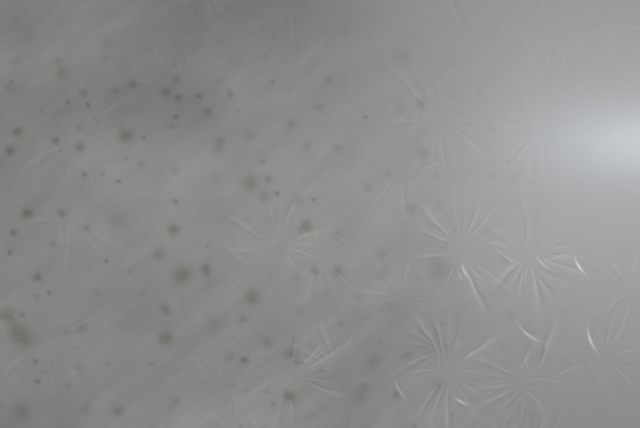
Write a WebGL 2 fragment shader that draws this texture.

```glsl
#version 300 es
precision highp float;
uniform vec2 u_resolution;
out vec4 fragColor;

const float TAU = 6.2831853;

vec3 hash3(vec2 p) {
  vec3 q = fract(p.xyx * vec3(0.1031, 0.1030, 0.0973));
  q += dot(q, q.yxz + 33.33);
  return fract((q.xxy + q.yzz) * q.zyx);
}

float noise(vec2 p) {
  vec2 i = floor(p), f = fract(p);
  f = f * f * (3.0 - 2.0 * f);
  float low = mix(hash3(i).x, hash3(i + vec2(1, 0)).x, f.x);
  float high = mix(hash3(i + vec2(0, 1)).x, hash3(i + vec2(1, 1)).x, f.x);
  return mix(low, high, f.y);
}

float fbm(vec2 p) {
  float sum = 0.0, gain = 0.5;
  for (int i = 0; i < 4; i++) {
    sum += gain * noise(p);
    p = mat2(1.6, 1.2, -1.2, 1.6) * p + 7.3;
    gain *= 0.5;
  }
  return sum;
}

vec2 rotate(vec2 p, float angle) {
  float c = cos(angle), s = sin(angle);
  return vec2(c * p.x + s * p.y, c * p.y - s * p.x);
}

float glow(vec2 p, vec2 center, vec2 radius) {
  vec2 d = (p - center) / radius;
  return exp(-dot(d, d));
}

// Blurred round stains, one candidate per cell
float stains(vec2 p, float cell, float density, float seed) {
  float sum = 0.0;
  for (int k = 0; k < 9; k++) {
    vec2 n = floor(p / cell) + vec2(k % 3 - 1, k / 3 - 1);
    vec3 r = hash3(n + seed), s = hash3(n + seed + 51.7);
    float radius = cell * mix(0.1, 0.24, s.x * s.x);
    float dist = length(p - (n + 0.1 + 0.8 * r.xy) * cell);
    sum += exp(-pow(dist / radius, 2.2)) * step(r.z, density) * mix(0.3, 1.0, s.y);
  }
  return sum;
}

// Embossed folds radiating from scattered pinch points
float starFolds(vec2 p, float cell, float rays, float seed) {
  float sum = 0.0;
  for (int k = 0; k < 9; k++) {
    vec2 n = floor(p / cell) + vec2(k % 3 - 1, k / 3 - 1);
    vec3 r = hash3(n + seed);
    vec2 d = p - (n + 0.2 + 0.6 * r.xy) * cell;
    float dist = length(d) / cell;
    float turn = (atan(d.y, d.x) / TAU + 0.5) * rays + 0.6 * dist * (r.z - 0.5);
    vec3 ray = hash3(vec2(mod(floor(turn), rays), r.z * 97.0) + seed);
    float across = fract(turn) - 0.5;
    float crest = exp(-26.0 * across * across) - 0.7 * exp(-40.0 * pow(across - 0.25, 2.0));
    crest *= smoothstep(0.5, 0.36, abs(across));
    float reach = mix(0.3, 0.7, ray.x);
    float along = smoothstep(0.06, 0.24, dist) * smoothstep(reach, reach * 0.4, dist);
    sum += crest * along * mix(-0.3, 1.0, ray.y) * step(0.25, r.z);
  }
  return sum;
}

// Short bright reflections on steep folds
float glints(vec2 p) {
  float sum = 0.0;
  for (int i = 0; i < 9; i++) {
    vec3 r = hash3(vec2(i, 19)), s = hash3(vec2(i, 43));
    vec2 q = rotate(p - mix(vec2(0.92, 0.06), vec2(1.38, 0.40), r.xy), mix(1.7, 2.7, r.z));
    q.y += 5.0 * q.x * q.x;
    sum += glow(q, vec2(0), vec2(mix(0.01, 0.03, s.x), 0.003)) * mix(0.2, 1.0, s.y);
  }
  return sum;
}

void main() {
  vec2 p = gl_FragCoord.xy / u_resolution.y;
  vec2 warped = p + 0.06 * (vec2(fbm(p * 5.0), fbm(p * 5.0 + 31.0)) - 0.5);
  // Broad light from the right, dim haze at upper left
  float light = 0.503 + 0.025 * smoothstep(0.0, 0.9, p.x);
  light += 0.145 * glow(p, vec2(1.46, 0.64), vec2(0.5, 0.46));
  light += 0.13 * glow(p, vec2(1.55, 0.67), vec2(0.26, 0.09));
  light += 0.03 * glow(p, vec2(0.55, 0.5), vec2(0.55, 0.24));
  light -= 0.065 * glow(warped, vec2(0.57, 0.98), vec2(0.24, 0.11));
  light -= 0.03 * glow(warped, vec2(0.3, 0.76), vec2(0.32, 0.08));
  // Cloudy film and slanted wrinkles
  float calm = 1.0 - 0.85 * smoothstep(0.9, 1.4, p.x + 0.5 * p.y - 0.1);
  vec2 slant = rotate(warped, 0.65);
  light += 0.085 * calm * (fbm(warped * 5.0) - 0.47);
  light += 0.05 * calm * (fbm(slant * vec2(10.0, 38.0)) - 0.47);
  // Pinched folds, clearest along the lower right
  float foldZone = 0.3 + glow(p, vec2(1.1, 0.25), vec2(0.5, 0.38));
  foldZone *= 1.0 - 0.8 * glow(p, vec2(1.5, 0.7), vec2(0.25, 0.3));
  light += 0.05 * foldZone * starFolds(warped, 0.29, 21.0, 3.0);
  light += 0.035 * foldZone * starFolds(warped + 0.17, 0.21, 17.0, 61.0);
  light += 0.22 * glints(p) + 0.009 * (hash3(floor(p * 342.0)).x - 0.5);
  // Neutral grey turning cool in the highlight
  float cool = smoothstep(0.58, 0.77, light);
  vec3 color = light * mix(vec3(1.006, 1.0, 0.992), vec3(0.975, 1.0, 1.025), cool);
  // Olive stains gather in clusters and thin out towards the light
  float stainZone = smoothstep(1.5, 0.9, p.x + 0.25 * p.y) * smoothstep(0.95, 0.75, p.y);
  stainZone *= 0.5 + 0.7 * smoothstep(0.35, 0.6, noise(p * 4.0 + 9.0));
  float spots = stains(warped, 0.11, 0.65, 11.0) + 0.8 * stains(warped, 0.055, 0.4, 87.0);
  color -= vec3(0.085, 0.083, 0.105) * min(spots * (0.1 + 0.9 * stainZone), 1.1);
  fragColor = vec4(clamp(color, 0.0, 1.0), 1.0);
}
```
